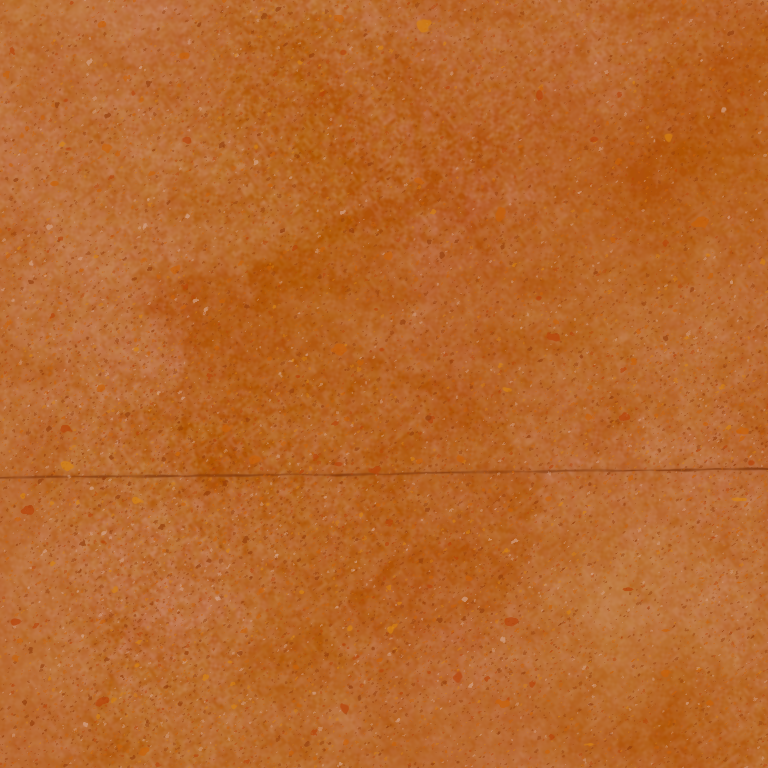
A WebGL 2 fragment shader for this texture:

```glsl
#version 300 es
precision highp float;

uniform vec2 u_resolution;
out vec4 fragColor;

vec3 hash3(vec2 cell, float seed) {
    vec3 h = fract(vec3(cell.xyx + seed * 7.31) * vec3(0.1031, 0.1030, 0.0973));
    h += dot(h, h.yxz + 33.33);
    return fract((h.xxy + h.yzz) * h.zyx);
}

float noise(vec2 p) {
    vec2 i = floor(p), f = fract(p);
    f = f * f * (3.0 - 2.0 * f);
    float low = mix(hash3(i, 0.0).x, hash3(i + vec2(1, 0), 0.0).x, f.x);
    float high = mix(hash3(i + vec2(0, 1), 0.0).x, hash3(i + vec2(1, 1), 0.0).x, f.x);
    return mix(low, high, f.y);
}

float fbm(vec2 p) {
    float sum = 0.0, amplitude = 0.5;
    for (int i = 0; i < 5; i++) {
        sum += amplitude * noise(p);
        p = mat2(1.6, 1.2, -1.2, 1.6) * p + 5.7;
        amplitude *= 0.5;
    }
    return sum / 0.97;
}

// Soft cloud of tone
float pool(vec2 p, vec2 center, vec2 radius) {
    vec2 q = (p - center) / radius;
    return exp(-dot(q, q));
}

// Water mark: crisp ragged rim on the side facing dir, fading away from it
float stain(vec2 p, vec2 center, vec2 radius, vec2 dir, float ragged) {
    vec2 q = (p - center) / radius;
    float d = length(q) - 1.0 + ragged * (fbm(p * 12.0 + center * 17.0) - 0.5);
    float inside = smoothstep(0.03, -0.04, d);
    float rim = mix(0.5, 1.0, exp(-6.0 * abs(d)));
    return inside * rim * smoothstep(-0.4, 0.8, dot(q, dir));
}

// Scattered grains: x = coverage, y = random value for the colour
vec2 grains(vec2 p, float cells, float chance, vec2 sizes, float stretch, float seed) {
    vec2 g = p * cells, cell = floor(g);
    vec3 place = hash3(cell, seed), kind = hash3(cell, seed + 3.0);
    vec2 d = g - cell - mix(vec2(0.3), vec2(0.7), place.xy);
    d.x += 0.4 * (kind.z - 0.5) * d.y;
    d.y *= 1.0 + stretch * kind.z;
    float radius = mix(sizes.x, sizes.y, kind.x * kind.x);
    float dist = length(d) - radius * (0.5 + noise(g * 9.0));
    float edge = 0.6 * cells / u_resolution.y + 0.012;
    return vec2(smoothstep(edge, -edge, dist) * step(place.z, chance), kind.y);
}

vec3 grainColor(float pick) {
    vec3 c = mix(vec3(0.58, 0.24, 0.04), vec3(0.72, 0.26, 0.03), step(0.38, pick));
    c = mix(c, vec3(0.79, 0.38, 0.03), step(0.52, pick));
    c = mix(c, vec3(0.84, 0.51, 0.07), step(0.81, pick));
    return mix(c, vec3(0.83, 0.65, 0.56), step(0.90, pick));
}

// Faint broken hairline crossing the whole width
float crack(vec2 p) {
    float line = 0.378 + 0.011 * p.x + 0.005 * (fbm(vec2(p.x * 16.0, 3.0)) - 0.5);
    float d = abs(p.y - line);
    float width = mix(0.0004, 0.0019, noise(vec2(p.x * 38.0, 8.0)));
    float core = smoothstep(width + 0.0016, width - 0.0012, d);
    float strength = 0.2 + 0.5 * noise(vec2(p.x * 45.0, 21.0)) + 0.2 * smoothstep(0.75, 0.95, p.x);
    return core * strength + 0.16 * exp(-d / 0.004);
}

// Clouded ground, from 0 (dark ochre) to 1 (pale clay)
float groundTone(vec2 p) {
    vec2 warp = vec2(fbm(p * 4.0 + 2.0), fbm(p * 4.0 + 19.0)) - 0.5;
    float tone = 0.61 + 0.75 * (fbm(p * 4.5 + warp * 1.2) - 0.5);
    tone += 0.75 * (fbm(p * vec2(13.0, 20.0) + warp * 4.0) - 0.5);

    tone -= 0.36 * pool(p + warp * 0.2, vec2(0.79, 0.80), vec2(0.20, 0.12));
    tone -= 0.10 * pool(p + warp * 0.2, vec2(0.36, 0.83), vec2(0.25, 0.06));
    tone -= 0.40 * pool(p + warp * 0.1, vec2(0.97, 0.90), vec2(0.04, 0.03));
    tone -= 0.22 * pool(p + warp * 0.2, vec2(0.75, 0.04), vec2(0.35, 0.05));
    tone += 0.28 * pool(p + warp * 0.2, vec2(0.88, 0.22), vec2(0.18, 0.16));
    tone += 0.20 * pool(p + warp * 0.2, vec2(0.12, 0.66), vec2(0.18, 0.20));

    tone -= 0.44 * stain(p, vec2(0.55, 0.50), vec2(0.33, 0.23), vec2(-0.8, 0.6), 0.8);
    tone -= 0.34 * stain(p, vec2(0.49, 0.33), vec2(0.20, 0.20), vec2(0.9, 0.5), 0.3);
    tone -= 0.18 * stain(p, vec2(0.69, 0.39), vec2(0.15, 0.22), vec2(1.0, 0.2), 0.3);
    tone -= 0.34 * stain(p, vec2(0.59, 0.20), vec2(0.12, 0.09), vec2(-0.4, 0.9), 0.8);
    tone += 0.35 * stain(p, vec2(0.41, 0.96), vec2(0.09, 0.05), vec2(0.3, 0.3), 0.6);
    return tone;
}

void main() {
    vec2 p = gl_FragCoord.xy / u_resolution;

    // Ground with fine mottling and slanted brush marks
    float tone = groundTone(p);
    float rough = 0.6 + 0.8 * noise(p * 5.0 + 31.0);
    vec2 slant = mat2(0.8, -0.6, 0.6, 0.8) * p;
    tone += 0.22 * (noise(slant * vec2(55.0, 110.0)) - 0.5);
    tone += rough * 0.36 * (noise(p * 125.0) - 0.5);
    tone += rough * 0.50 * (noise(slant * 240.0 + 9.0) - 0.5);
    vec3 color = mix(vec3(0.695, 0.335, 0.055), vec3(0.752, 0.475, 0.28), clamp(tone, -0.1, 1.2));
    float pink = fbm(p * 5.0 + 47.0) - 0.5 - 0.25 * pool(p, vec2(0.9, 0.2), vec2(0.2));
    pink += 0.7 * (noise(p * 90.0 + 5.0) - 0.5) * rough;
    color += pink * vec3(0.01, -0.01, 0.07);

    color = mix(color, vec3(0.50, 0.21, 0.04), crack(p));

    // Grains, from dust to chips
    float density = mix(1.15, 0.65, smoothstep(0.4, 0.8, p.y)) * (0.5 + noise(p * 6.0 + 13.0));
    float stretch = 0.7 + 2.5 * smoothstep(0.55, 0.85, p.x) * smoothstep(0.45, 0.3, p.y);
    for (float layer = 0.0; layer < 3.0; layer++) {
        vec2 dust = grains(slant + layer * 0.37, 78.0 + 28.0 * layer, 0.45 * density, vec2(0.08, 0.25), 0.9, layer);
        color = mix(color, grainColor(dust.y), 0.46 * dust.x);
    }
    vec2 crumbs = grains(slant + 0.2, 42.0, 0.45 * density, vec2(0.06, 0.18), stretch, 5.0);
    vec2 chips = grains(p, 19.0, 0.25 * density, vec2(0.05, 0.17), stretch, 11.0);
    color = mix(color, grainColor(crumbs.y), 0.65 * crumbs.x);
    color = mix(color, grainColor(0.36 + 0.53 * chips.y), 0.7 * chips.x);

    fragColor = vec4(color, 1.0);
}
```
